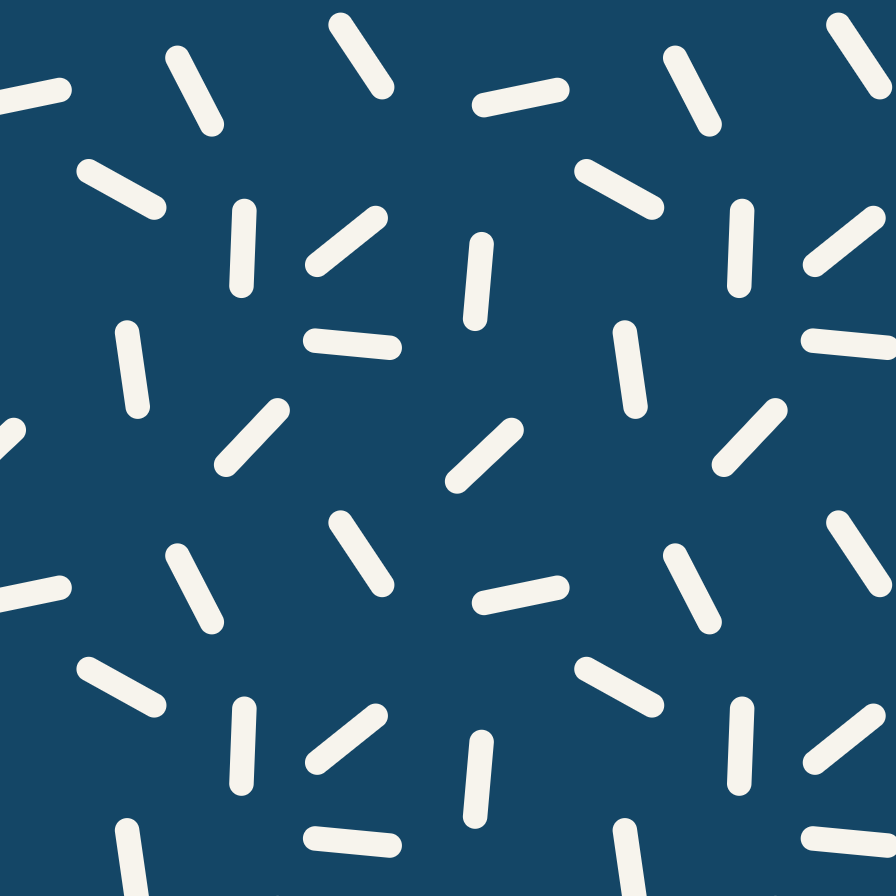
Give the GLSL for this pattern, as a WebGL 2 fragment shader.

```glsl
#version 300 es
precision highp float;

uniform vec2 u_resolution;
out vec4 fragColor;

const vec3 NAVY = vec3(0.08, 0.275, 0.40);
const vec3 CREAM = vec3(0.967, 0.957, 0.93);

const float REPEATS = 1.8;
const float HALF_LENGTH = 0.0752;
const float RADIUS = 0.0246;

// Sprinkles of one tile: centre x, centre y from the top, tilt in radians
const int COUNT = 11;
const vec3 SPRINKLES[COUNT] = vec3[COUNT](
    vec3(0.046, 0.196, 0.204),
    vec3(0.391, 0.183, -1.094),
    vec3(0.726, 0.1125, -0.983),
    vec3(0.244, 0.3805, -0.506),
    vec3(0.488, 0.499, 1.532),
    vec3(0.696, 0.485, 0.675),
    vec3(0.961, 0.5655, 1.484),
    vec3(0.708, 0.6915, -0.095),
    vec3(0.266, 0.7425, -1.428),
    vec3(0.506, 0.879, 0.813),
    vec3(0.973, 0.9155, 0.757)
);

// Offset to the nearest repeat of a centre in a unit tile
vec2 wrapOffset(vec2 p, vec2 centre) {
    vec2 offset = p - centre;
    return offset - floor(offset + 0.5);
}

// Signed distance to a round-ended bar centred on the origin
float capsule(vec2 p, float tilt, float halfLength, float radius) {
    vec2 axis = vec2(cos(tilt), -sin(tilt));
    float along = clamp(dot(p, axis), -halfLength, halfLength);
    return length(p - axis * along) - radius;
}

// Signed distance to the closest sprinkle
float sprinkleField(vec2 p, float halfLength, float radius) {
    float nearest = 1.0;
    for (int i = 0; i < COUNT; i++) {
        vec2 offset = wrapOffset(p, SPRINKLES[i].xy);
        nearest = min(nearest, capsule(offset, SPRINKLES[i].z, halfLength, radius));
    }
    return nearest;
}

// Coverage of a shape, softened over one pixel
float fill(float dist, float pixel) {
    return clamp(0.5 - dist / pixel, 0.0, 1.0);
}

void main() {
    // Tiles are counted from the top left corner
    vec2 fromTop = vec2(gl_FragCoord.x, u_resolution.y - gl_FragCoord.y);
    float pixel = REPEATS / u_resolution.y;
    float dist = sprinkleField(fromTop * pixel, HALF_LENGTH, RADIUS);
    fragColor = vec4(mix(NAVY, CREAM, fill(dist, pixel)), 1.0);
}
```
